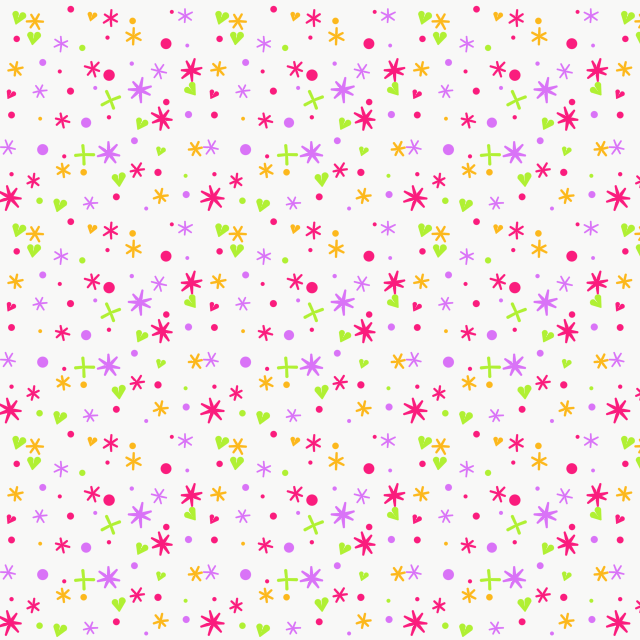
This pattern is drawn by a WebGL 1 fragment shader. Its source:

```glsl
precision highp float;

uniform vec2 u_resolution;

const vec3 PINK = vec3(0.98, 0.11, 0.49);
const vec3 PURPLE = vec3(0.85, 0.45, 0.97);
const vec3 ORANGE = vec3(0.99, 0.72, 0.11);
const vec3 LIME = vec3(0.69, 0.94, 0.20);

vec2 hash22(vec2 p) {
  vec3 q = fract(p.xyx * vec3(0.1031, 0.1030, 0.0973));
  q += dot(q, q.yzx + 33.33);
  return fract((q.xx + q.yz) * q.zy);
}

vec2 rotate(vec2 p, float angle) {
  float c = cos(angle), s = sin(angle);
  return vec2(c * p.x - s * p.y, s * p.x + c * p.y);
}

float wrapInt(float n, float period) {
  return floor(mod(n + 0.5, period));
}

// Brush stroke from a to b whose radius changes along its length
float stroke(vec2 p, vec2 a, vec2 b, float radiusA, float radiusB) {
  vec2 ab = b - a;
  float t = clamp(dot(p - a, ab) / dot(ab, ab), 0.0, 1.0);
  return length(p - a - t * ab) - mix(radiusA, radiusB, t);
}

// Hand-drawn asterisk: each arm has its own length and lean
float star(vec2 p, float arms, float radius, float root, float tip, float seed) {
  float sector = 6.2831853 / arms;
  float arm = floor(atan(p.y, p.x) / sector + 0.5);
  vec2 h = hash22(vec2(wrapInt(arm, arms), seed + 7.0));
  p = rotate(p, -arm * sector + (h.x - 0.5) * 0.25);
  return stroke(p, vec2(0.0), vec2(radius * mix(0.78, 1.0, h.y), 0.0), root, tip);
}

// Lopsided heart from two swelling strokes
float heart(vec2 p) {
  vec2 point = vec2(0.0, -0.75);
  return min(stroke(p, point, vec2(-0.46, 0.36), 0.12, 0.42),
             stroke(p, point, vec2(0.46, 0.48), 0.12, 0.45));
}

// Each rank from 0 to 63 is one motif: stars, then hearts, then dots
float motif(vec2 p, float rank, out vec3 ink) {
  vec2 h = hash22(vec2(rank, 41.0));
  if (rank < 24.0) {
    float family = wrapInt(rank, 3.0);
    bool orange = family > 1.5;
    ink = family < 0.5 ? PINK : orange ? ORANGE : PURPLE;
    p = rotate(p, h.x * 6.2831853);
    if (orange && rank > 19.0) {
      ink = LIME;
      return star(p, 4.0, 1.55, 0.22, 0.25, rank);
    }
    if (!orange && rank < 7.0) {
      return star(p, 7.0, mix(1.8, 2.1, h.y), 0.34, 0.17, rank);
    }
    float weight = orange ? 0.18 : family < 0.5 ? 0.17 : 0.13;
    return star(p, 6.0, mix(1.15, 1.4, h.y), weight + 0.03, weight, rank);
  }
  if (rank < 33.0) {
    ink = rank > 31.0 ? PINK : rank > 30.0 ? ORANGE : LIME;
    float size = rank > 29.0 ? 0.85 : mix(1.1, 1.25, h.y);
    return heart(rotate(p, (h.x - 0.5) * 1.4) / size) * size;
  }
  float fifth = wrapInt(rank, 5.0);
  ink = wrapInt(rank, 2.0) < 0.5 ? PINK
      : fifth < 0.5 ? LIME
      : fifth == 2.0 ? ORANGE : PURPLE;
  float radius = rank < 45.0 ? 0.33 : rank < 60.0 ? 0.54 : 0.85;
  return length(p) - radius * mix(0.9, 1.05, h.y);
}

void main() {
  // The canvas is 100 units high; a tile holds 8 by 8 cells
  vec2 p = gl_FragCoord.xy / u_resolution.y * 100.0;
  float pixel = 100.0 / u_resolution.y;
  vec2 cellSize = vec2(31.7, 33.2) / 8.0;
  vec2 base = floor(p / cellSize);
  vec3 color = vec3(0.972, 0.972, 0.968);

  for (int j = -1; j <= 1; j++) {
    for (int i = -1; i <= 1; i++) {
      vec2 cell = base + vec2(float(i), float(j));
      vec2 slot = vec2(wrapInt(cell.x, 8.0), wrapInt(cell.y, 8.0));
      // Odd strides visit every rank once and keep large motifs apart
      float rank = wrapInt(dot(slot, vec2(45.0, 40.0)), 64.0);
      float spread = rank < 33.0 ? 0.48 : 0.62;
      vec2 center = cell + 0.5 + (hash22(slot + 3.0) - 0.5) * spread;
      vec3 ink;
      float d = motif(p - center * cellSize, rank, ink);
      color = mix(color, ink, 1.0 - smoothstep(-0.7 * pixel, 0.7 * pixel, d));
    }
  }
  gl_FragColor = vec4(color, 1.0);
}
```
